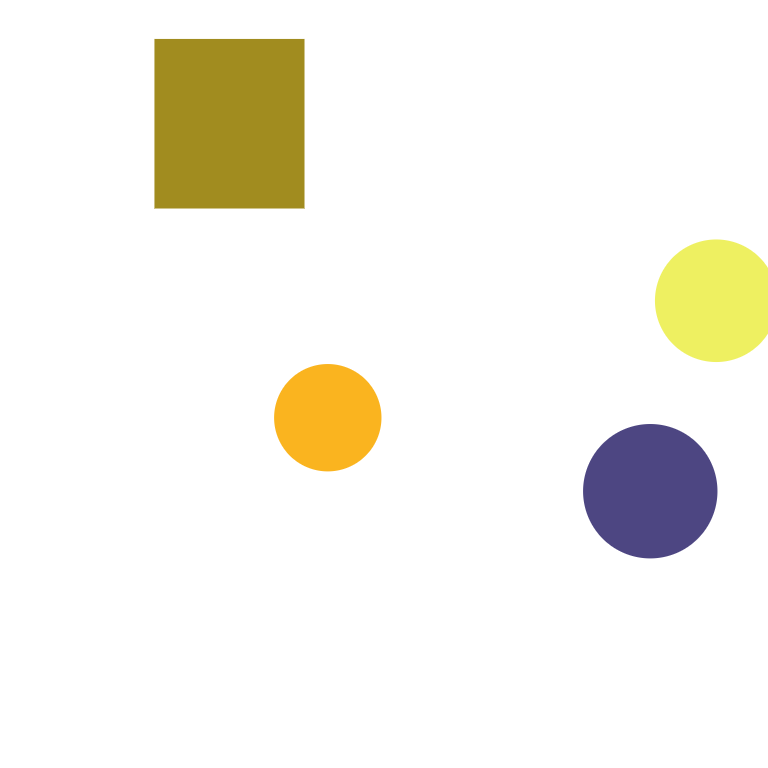
Give the GLSL for this background, as a Shadertoy shader.

```glsl
// Four flat shapes on a white ground: an olive rectangle and three discs.
// Each shape is a signed distance in canvas units, blended over the ground
// with an edge about one pixel wide.

const vec3 WHITE  = vec3(1.0);
const vec3 OLIVE  = vec3(0.631, 0.549, 0.122);
const vec3 YELLOW = vec3(0.933, 0.941, 0.380);
const vec3 ORANGE = vec3(0.980, 0.706, 0.122);
const vec3 PURPLE = vec3(0.302, 0.275, 0.510);

// Rectangle: centre and half size
const vec2 RECT_CENTRE = vec2(0.2988, 0.8389);
const vec2 RECT_HALF   = vec2(0.0977, 0.1104);

// Discs: centre in xy, radius in z
const vec3 YELLOW_DISC = vec3(0.9326, 0.6084, 0.0798);
const vec3 ORANGE_DISC = vec3(0.4268, 0.4561, 0.0699);
const vec3 PURPLE_DISC = vec3(0.8467, 0.3604, 0.0875);

float discDistance(vec2 p, vec3 disc) {
    return length(p - disc.xy) - disc.z;
}

float rectDistance(vec2 p, vec2 centre, vec2 halfSize) {
    vec2 d = abs(p - centre) - halfSize;
    return length(max(d, 0.0)) + min(max(d.x, d.y), 0.0);
}

// Lays a colour over the ground inside the zero line of a distance
vec3 paint(vec3 ground, vec3 colour, float dist, float pixel) {
    return mix(ground, colour, clamp(0.5 - dist / pixel, 0.0, 1.0));
}

void mainImage(out vec4 fragColor, in vec2 fragCoord) {
    vec2 p = fragCoord / iResolution.xy;
    float pixel = 1.0 / min(iResolution.x, iResolution.y);

    vec3 colour = WHITE;
    colour = paint(colour, OLIVE, rectDistance(p, RECT_CENTRE, RECT_HALF), pixel);
    colour = paint(colour, YELLOW, discDistance(p, YELLOW_DISC), pixel);
    colour = paint(colour, ORANGE, discDistance(p, ORANGE_DISC), pixel);
    colour = paint(colour, PURPLE, discDistance(p, PURPLE_DISC), pixel);

    fragColor = vec4(colour, 1.0);
}
```
